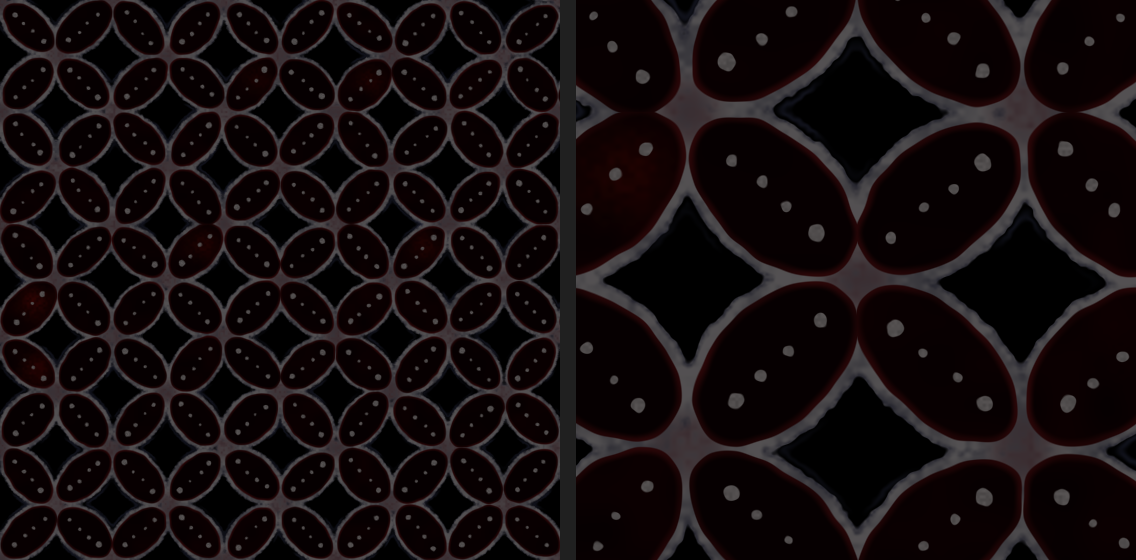
Left, the full canvas; right, a detail of the centre.
Give the GLSL for this pattern, as a WebGL 2 fragment shader.

```glsl
#version 300 es
precision highp float;
// Ten by ten hand-painted oval petals, leaning alternately left and right.
// Each cell is a jittered ellipse with a chalky outline and a row of four dots;
// neighbouring outlines fuse, leaving concave black diamonds between them.

uniform vec2 u_resolution;
out vec4 fragColor;

float hash(vec2 p) {
    return fract(sin(dot(p, vec2(127.1, 311.7))) * 43758.5453);
}

float noise(vec2 p) {
    vec2 i = floor(p), f = fract(p);
    f = f * f * (3.0 - 2.0 * f);
    return mix(mix(hash(i), hash(i + vec2(1, 0)), f.x),
               mix(hash(i + vec2(0, 1)), hash(i + vec2(1, 1)), f.x), f.y);
}

float smoothMin(float a, float b, float k) {
    float h = max(k - abs(a - b), 0.0) / k;
    return min(a, b) - h * h * k * 0.25;
}

float ellipse(vec2 p, vec2 r) {
    float k = length(p / r);
    return k * (k - 1.0) / max(length(p / (r * r)), 1e-4);
}

// Position in a petal's own frame, with its long axis along x.
vec2 petalFrame(vec2 p, vec2 cell) {
    vec2 jitter = vec2(hash(cell + 3.1), hash(cell + 7.7)) - 0.5;
    float lean = mod(cell.x + cell.y, 2.0) < 0.5 ? 1.0 : -1.0;
    float angle = lean * 0.7854 + (hash(cell + 11.3) - 0.5) * 0.2;
    float c = cos(angle), s = sin(angle);
    return mat2(c, -s, s, c) * (p - cell - 0.5 - jitter * 0.04);
}

void main() {
    vec2 p = gl_FragCoord.xy / u_resolution * 10.0;
    float px = 10.0 / min(u_resolution.x, u_resolution.y);
    float wobble = noise(p * 7.0) - 0.5;
    float grain = noise(p * 24.0);
    float fine = noise(p * 55.0 + 9.0);

    // Nearest petal, and the fused outline of all petals around this point
    float petal = 9.0, outline = 9.0;
    vec2 owner = vec2(0.0);
    for (int y = -1; y <= 1; y++) {
        for (int x = -1; x <= 1; x++) {
            vec2 cell = floor(p) + vec2(x, y);
            vec2 radii = vec2(0.575, 0.335)
                       + (vec2(hash(cell + 17.9), hash(cell + 23.3)) - 0.5) * vec2(0.06, 0.06);
            float d = ellipse(petalFrame(p, cell), radii) + wobble * 0.025;
            float width = 0.065 + 0.025 * (hash(cell + 29.0) - 0.5);
            outline = smoothMin(outline, d - width - (grain - 0.5) * 0.018, 0.06);
            if (d < petal) { petal = d; owner = cell; }
        }
    }

    // Paint blots where four tips meet
    vec2 corner = floor(p + 0.5);
    float node = 9.0;
    if (mod(corner.x + corner.y, 2.0) < 0.5) node = length(p - corner);
    outline = smoothMin(outline, node - 0.13, 0.06);

    // Chalky outline: pale grey, bluish at its ragged edge, mauve at the tips
    float chalk = smoothstep(0.1, 0.75, noise(p * 5.0 + 31.0) * 0.6 + grain * 0.4);
    vec3 paint = mix(vec3(0.22, 0.215, 0.235), vec3(0.325, 0.315, 0.32), chalk);
    paint = mix(paint, vec3(0.22, 0.16, 0.175),
                (1.0 - smoothstep(0.08, 0.3, node)) * (0.35 + 0.6 * grain));
    paint = mix(paint, vec3(0.13, 0.13, 0.17),
                smoothstep(-0.035, 0.0, outline) * (0.3 + 0.6 * fine));
    vec3 color = mix(paint, vec3(0.0), smoothstep(-px, px, outline));

    // Thin blue brush streaks beside some outlines
    float streak = 1.0 - smoothstep(0.0, 0.02 + px, abs(outline - 0.025 - wobble * 0.03));
    color += vec3(0.06, 0.065, 0.1) * streak * smoothstep(0.5, 0.8, noise(p * 3.0 + 5.0));

    // Dark petal with a red rim and an occasional glowing patch
    vec2 q = petalFrame(p, owner);
    float tone = hash(owner + 41.0);
    vec3 body = vec3(0.022, 0.0, 0.002) + vec3(0.03, 0.0, 0.0) * tone * noise(p * 4.0);
    float glow = smoothstep(0.9, 1.0, tone) * exp(-14.0 * dot(q - vec2(0.15, 0.0), q - vec2(0.15, 0.0)));
    body += vec3(0.2, 0.02, 0.01) * glow * (0.5 + 0.5 * grain);
    float rim = smoothstep(-0.055, -0.005, petal) * (0.35 + 0.65 * noise(p * 4.0 + 13.0));
    body = mix(body, vec3(0.17, 0.025, 0.03), rim);
    color = mix(color, body, 1.0 - smoothstep(-px, px, petal));

    // Four dots along the long axis, the end ones larger
    for (int i = 0; i < 4; i++) {
        float t = float(i) - 1.5;
        float end = step(1.0, abs(t));
        vec2 seed = owner + float(i) * 5.3;
        vec2 shift = vec2(hash(seed + 51.0), hash(seed + 57.0)) - 0.5;
        vec2 center = vec2(t * 0.232, 0.0) + shift * vec2(0.05, 0.05);
        float radius = mix(0.029, 0.043, end) * (0.75 + 0.55 * hash(seed + 61.0));
        float dot4 = length(q - center) - radius + (grain - 0.5) * 0.015;
        color = mix(color, vec3(0.33, 0.315, 0.315) * (0.85 + 0.2 * fine),
                    1.0 - smoothstep(-px, px, dot4));
    }

    fragColor = vec4(color, 1.0);
}
```
